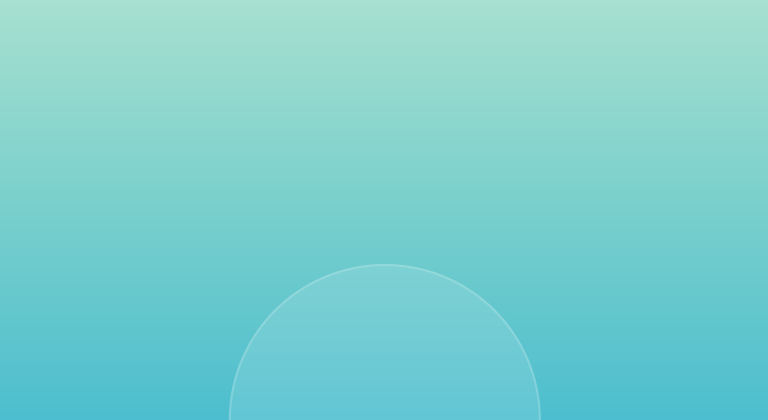
Give the GLSL for this background, as a Shadertoy shader.

```glsl
const vec3 SKY_TOP = vec3(0.655, 0.878, 0.814);
const vec3 SKY_MIDDLE = vec3(0.472, 0.812, 0.800);
const vec3 SKY_BOTTOM = vec3(0.300, 0.745, 0.810);
const vec3 DISC_TINT = vec3(1.0);

// Lengths are fractions of the canvas height
const vec2 DISC_CENTRE = vec2(0.002, 0.0); // x measured from the middle
const float DISC_RADIUS = 0.3715;
const float RIM_WIDTH = 0.005;
const float FILL_OPACITY = 0.12;
const float RIM_OPACITY = 0.27;

// Vertical blend through three colours
vec3 skyGradient(float height) {
    vec3 lower = mix(SKY_BOTTOM, SKY_MIDDLE, clamp(height * 2.0, 0.0, 1.0));
    return mix(lower, SKY_TOP, clamp(height * 2.0 - 1.0, 0.0, 1.0));
}

// Antialiased coverage of a shape from its signed distance
float coverage(float dist, float pixel) {
    return clamp(0.5 - dist / pixel, 0.0, 1.0);
}

void mainImage(out vec4 fragColor, in vec2 fragCoord) {
    float pixel = 1.0 / iResolution.y;
    vec2 position = (fragCoord - vec2(0.5 * iResolution.x, 0.0)) * pixel;
    vec3 color = skyGradient(position.y);

    // Translucent disc with a brighter rim just inside its edge
    float edge = length(position - DISC_CENTRE) - DISC_RADIUS;
    float outer = coverage(edge, pixel);
    float inner = coverage(edge + RIM_WIDTH, pixel);
    float opacity = inner * FILL_OPACITY + (outer - inner) * RIM_OPACITY;
    color = mix(color, DISC_TINT, opacity);

    fragColor = vec4(color, 1.0);
}
```
